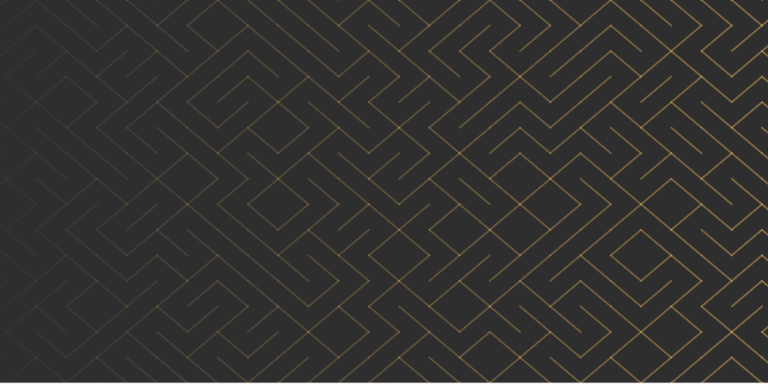
A Shadertoy shader for this pattern:

```glsl
const vec3 CHARCOAL = vec3(0.182, 0.182, 0.184);
const vec3 GOLD = vec3(0.78, 0.61, 0.32);
const vec3 PALE_EDGE = vec3(0.95);

// Lattice in units of canvas height, counted from the top left
const vec2 CELL = vec2(0.07875, 0.0665);
const vec2 LATTICE_START = vec2(0.0156, 0.0);
const float HALF_WIDTH = 0.0024;
const float FALLING_SHARE = 0.54;
const float EDGE_HEIGHT = 0.0035;

float hash21(vec2 p) {
    vec3 q = fract(p.xyx * vec3(0.1031, 0.1030, 0.0973));
    q += dot(q, q.yzx + 33.33);
    return fract((q.x + q.y) * q.z);
}

float segmentDistance(vec2 p, vec2 a, vec2 b) {
    vec2 ab = b - a;
    float t = clamp(dot(p - a, ab) / dot(ab, ab), 0.0, 1.0);
    return length(p - a - t * ab);
}

// Distance to the one diagonal drawn across a cell
float diagonalDistance(vec2 p, vec2 cell) {
    float rising = step(FALLING_SHARE, hash21(cell + 17.0));
    vec2 a = (cell + vec2(0.0, rising)) * CELL;
    vec2 b = (cell + vec2(1.0, 1.0 - rising)) * CELL;
    return segmentDistance(p, a, b);
}

float coverage(float d, float halfWidth, float pixel) {
    return clamp((halfWidth - d) / pixel + 0.5, 0.0, 1.0);
}

// Share of background left uncovered by the overlapping diagonals
float mazeTransmittance(vec2 p, float opacity, float pixel) {
    vec2 home = floor(p / CELL);
    float clear = 1.0;
    for (int y = -1; y <= 1; y++) {
        for (int x = -1; x <= 1; x++) {
            float d = diagonalDistance(p, home + vec2(x, y));
            clear *= 1.0 - opacity * coverage(d, HALF_WIDTH, pixel);
        }
    }
    return clear;
}

void mainImage(out vec4 fragColor, in vec2 fragCoord) {
    vec2 uv = fragCoord / iResolution.xy;
    float pixel = 1.0 / iResolution.y;
    vec2 fromTop = vec2(fragCoord.x, iResolution.y - fragCoord.y) * pixel;

    // Gold strengthens from left to right
    float opacity = mix(0.03, 0.54, uv.x);
    float clear = mazeTransmittance(fromTop - LATTICE_START, opacity, pixel);
    vec3 color = mix(GOLD, CHARCOAL, clear);

    // Thin pale border along the bottom
    color = mix(color, PALE_EDGE, coverage(uv.y, EDGE_HEIGHT, pixel));
    fragColor = vec4(color, 1.0);
}
```
